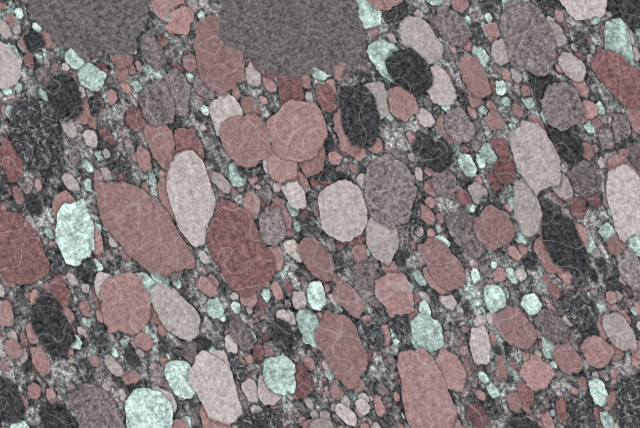
A Shadertoy shader for this texture:

```glsl
// Conglomerate rock: rounded pebbles of mixed stone, leaning one way, set in a
// gritty grey matrix. Jittered grids of bent ellipses are painted from fine to
// coarse, each pebble with its own rock type, grain, bands and pale cracks.

const float TILT = 0.43;          // lean of the long axes, radians
const float TILT_SPREAD = 0.75;   // variation of lean between pebbles
const float CELL_STRETCH = 1.5;   // grid cell length over width
const float COARSEST_CELL = 0.145;
const float CELL_RATIO = 0.56;    // size step between pebble layers
const int   LAYERS = 4;
const float SEAM = 0.0015;        // half gap between touching pebbles
const float GRAIN_SCALE = 165.0;

const vec3 PINK         = vec3(0.62, 0.50, 0.495);
const vec3 PALE         = vec3(0.69, 0.655, 0.645);
const vec3 MINT         = vec3(0.70, 0.785, 0.76);
const vec3 CHARCOAL     = vec3(0.27, 0.275, 0.285);
const vec3 MAUVE        = vec3(0.49, 0.455, 0.46);
const vec3 RUST         = vec3(0.49, 0.365, 0.365);
const vec3 BLOCK        = vec3(0.42, 0.40, 0.405);
const vec3 MATRIX_DARK  = vec3(0.29, 0.295, 0.30);
const vec3 MATRIX_LIGHT = vec3(0.66, 0.655, 0.65);

vec2 hash22(vec2 p) {
    vec3 h = fract(p.xyx * vec3(0.1031, 0.1030, 0.0973));
    h += dot(h, h.yzx + 33.33);
    return fract((h.xx + h.yz) * h.zy);
}

mat2 turn(float a) {
    float c = cos(a), s = sin(a);
    return mat2(c, -s, s, c);
}

float corner(vec2 cell, vec2 f, vec2 o) {
    return dot(hash22(cell + o) * 2.0 - 1.0, f - o);
}

float gradientNoise(vec2 p) {
    vec2 i = floor(p), f = p - i;
    vec2 u = f * f * f * (f * (f * 6.0 - 15.0) + 10.0);
    return mix(mix(corner(i, f, vec2(0, 0)), corner(i, f, vec2(1, 0)), u.x),
               mix(corner(i, f, vec2(0, 1)), corner(i, f, vec2(1, 1)), u.x), u.y);
}

float fbm(vec2 p) {
    float sum = 0.0, amp = 1.0;
    for (int i = 0; i < 4; i++) {
        sum += amp * gradientNoise(p);
        p = turn(0.6) * p * 2.1 + 17.3;
        amp *= 0.6;
    }
    return sum;
}

float grain(vec2 q) {
    return gradientNoise(q * GRAIN_SCALE) + gradientNoise(q * GRAIN_SCALE * 0.53 + 31.0);
}

// Gritty ground mass with streaks along the lean and mint patches
vec3 matrixColor(vec2 q) {
    float tone = fbm(q * vec2(19.0, 11.0)) + 0.7 * gradientNoise(q * vec2(75.0, 45.0));
    vec3 c = mix(MATRIX_DARK, MATRIX_LIGHT, smoothstep(-0.65, 0.6, tone));
    c = mix(c, MINT, 0.6 * smoothstep(0.15, 0.5, fbm(q * vec2(11.0, 7.0) + 40.0)));
    c = mix(c, PINK, 0.4 * smoothstep(0.1, 0.4, fbm(q * 13.0 + 80.0)));
    float thread = abs(gradientNoise(q * vec2(34.0, 9.0) + 5.0));
    c *= 1.0 - 0.3 * smoothstep(0.05, 0.0, thread);
    return c * (1.0 + 0.6 * grain(q));
}

// Rock type, tone and surface of one pebble
vec3 pebbleColor(vec2 q, vec2 local, vec2 id) {
    vec2 h = hash22(id + 71.7), shift = h * 50.0;
    vec3 c = PINK;
    float rough = 0.2, mottle = 0.10;
    if (h.x > 0.30) { c = PALE;     rough = 0.2; mottle = 0.10; }
    if (h.x > 0.50) { c = MINT;     rough = 0.3; mottle = 0.28; }
    if (h.x > 0.64) { c = CHARCOAL; rough = 0.6; mottle = 0.20; }
    if (h.x > 0.80) { c = MAUVE;    rough = 0.4; mottle = 0.18; }
    if (h.x > 0.93) { c = RUST;     rough = 0.3; mottle = 0.15; }
    c *= 0.88 + 0.24 * h.y;
    float bands = gradientNoise(local * vec2(85.0, 9.0) + shift);
    c *= 1.0 + mottle * (fbm(q * 34.0 + shift) + 0.8 * bands) + rough * grain(q);
    // Salt-and-pepper flecks on part of the dark stones
    float fleck = smoothstep(0.12, 0.28, gradientNoise(q * 95.0 + shift));
    if (c.r < 0.36 && h.y > 0.5) c = mix(c, MATRIX_LIGHT, 0.6 * fleck);
    float crack = abs(gradientNoise(local * 15.0 + shift + 9.0));
    return mix(c, vec3(0.78), 0.3 * smoothstep(0.03, 0.0, crack));
}

// Paints one grid of scattered pebbles over the colour
void paintLayer(vec2 q, float size, float chance, float seed, float px, inout vec3 color) {
    vec2 cell = size * vec2(1.0, CELL_STRETCH), home = floor(q / cell);
    vec2 nearId = vec2(0.0), nearLocal = vec2(0.0);
    float d1 = 1.0, d2 = 1.0;
    for (int k = 0; k < 9; k++) {
        vec2 slot = home + vec2(k % 3 - 1, k / 3 - 1), id = slot + seed;
        vec2 a = hash22(id), b = hash22(id + 23.1), e = hash22(id + 47.9);
        if (e.x > chance) continue;
        vec2 local = turn((e.y - 0.5) * TILT_SPREAD) * (q - (slot + 0.25 + 0.5 * a) * cell);
        float width = size * mix(0.26, 0.46, b.x);
        vec2 radii = width * vec2(1.0, mix(1.1, 2.1, b.y));
        vec2 s = local / radii;
        float power = mix(2.0, 2.9, a.x);
        float round_ = pow(dot(pow(abs(s) + 1e-4, vec2(power)), vec2(1.0)), 1.0 / power);
        float bend = 0.3 * gradientNoise(s * 1.3 + id) + 0.09 * gradientNoise(s * 4.0 + id);
        float d = (round_ - 1.0 + bend) * width;
        if (d < d1) { d2 = d1; d1 = d; nearId = id; nearLocal = local; }
        else d2 = min(d2, d);
    }
    float d = max(d1, 0.5 * (d1 - d2) + SEAM) + 0.0015 * gradientNoise(q * 120.0);
    color *= 1.0 - 0.28 * smoothstep(0.007, 0.0, d);
    if (d < px) color = mix(color, pebbleColor(q, nearLocal, nearId), smoothstep(px, -px, d));
}

void mainImage(out vec4 fragColor, in vec2 fragCoord) {
    vec2 p = fragCoord / iResolution.y;
    float px = 0.8 / iResolution.y;
    vec2 q = turn(TILT) * p;
    vec3 color = matrixColor(q);

    // Pebbles, finest first
    for (int i = LAYERS - 1; i >= 0; i--) {
        float size = COARSEST_CELL * pow(CELL_RATIO, float(i));
        paintLayer(q, size, 0.56, 131.0 * float(i + 1), px, color);
    }

    // Two broad dull blocks reaching in from the top
    for (int i = 0; i < 2; i++) {
        float n = float(i);
        vec2 s = turn(0.75) * (p - vec2(0.2 + 0.45 * n, 1.0)) / (0.12 + 0.03 * n);
        float d = (length(s * vec2(1.0, 0.72)) - 1.0 + 0.4 * fbm(s * 0.9 + 7.0 * n)) * 0.12;
        vec3 dull = BLOCK * (1.0 + 0.4 * grain(q) + 0.15 * fbm(q * vec2(28.0, 12.0)));
        color = mix(color, dull, smoothstep(px, -px, d));
    }
    fragColor = vec4(clamp(color, 0.0, 1.0), 1.0);
}
```
